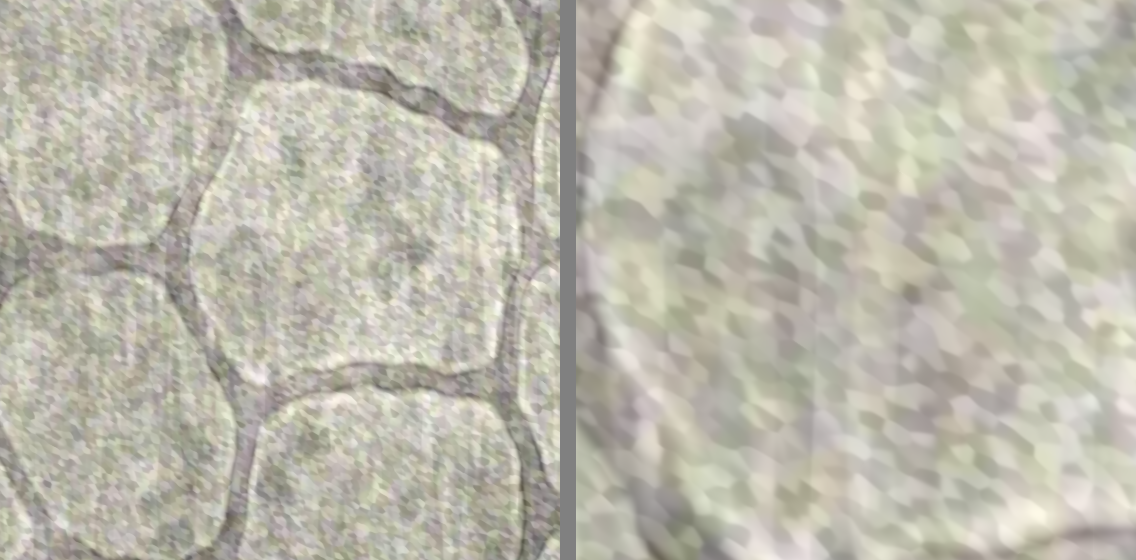
Left: the whole. Right: its middle third, enlarged.
This texture is drawn by a Shadertoy shader. Its source:

```glsl
// Weathered pale stone paving with rounded slabs, grey joints and fine streaky grain.

vec2 hash2(vec2 p) {
    vec3 q = fract(p.xyx * vec3(0.1031, 0.1030, 0.0973));
    q += dot(q, q.yzx + 33.33);
    return fract((q.xx + q.yz) * q.zy);
}

// Smooth cellular noise: random cell values blended by distance, centred on zero
float grain(vec2 p) {
    vec2 cell = floor(p);
    float total = 0.0, weight = 0.0;
    for (int y = -1; y <= 1; y++)
    for (int x = -1; x <= 1; x++) {
        vec2 c = cell + vec2(x, y);
        vec2 toSeed = c + hash2(c) - p;
        float w = exp(-6.0 * dot(toSeed, toSeed));
        total += w * hash2(c + 57.0).x;
        weight += w;
    }
    return total / weight - 0.5;
}

// Slab centres, staggered between columns
vec2 slabSeed(vec2 c) {
    return c + 0.15 + 0.7 * hash2(c + 11.0) + vec2(0.0, 0.5 * mod(c.x, 2.0));
}

// Returns rounded distance to the slab border (x) and a random slab value (y)
vec2 slabs(vec2 p) {
    vec2 base = floor(p), home = base, toHome = vec2(9.0);
    for (int y = -2; y <= 2; y++)
    for (int x = -2; x <= 2; x++) {
        vec2 c = base + vec2(x, y);
        vec2 r = slabSeed(c) - p;
        if (dot(r, r) < dot(toHome, toHome)) {
            toHome = r;
            home = c;
        }
    }
    float sum = 0.0;
    for (int y = -2; y <= 2; y++)
    for (int x = -2; x <= 2; x++) {
        if (x == 0 && y == 0) continue;
        vec2 r = slabSeed(home + vec2(x, y)) - p;
        float border = dot(0.5 * (r + toHome), normalize(r - toHome));
        sum += exp(-25.0 * border);
    }
    return vec2(-log(sum) / 25.0, hash2(home + 5.0).x);
}

void mainImage(out vec4 fragColor, in vec2 fragCoord) {
    vec2 uv = fragCoord / min(iResolution.x, iResolution.y);

    // Gently curved, slightly ragged slab outlines
    vec2 p = uv * vec2(2.3, 1.75) + vec2(4.0, 7.0);
    p += 0.05 * sin(p.yx * vec2(5.0, 4.0) + vec2(0.0, 2.0));
    p += 0.008 * sin(p.yx * vec2(21.0, 26.0)) + 0.012 * grain(uv * 30.0);
    vec2 slab = slabs(p);
    float d = slab.x / 2.0;
    float width = 0.019 + 0.010 * grain(uv * 5.0 + 3.0);
    float joint = 1.0 - smoothstep(width - 0.005, width + 0.005, d);

    // Grain layers from broad clouds to fine slanted strokes
    float cloud = grain(uv * 5.0 + 20.0);
    float blotch = grain(uv * 27.0 + 40.0);
    float streak = grain(uv * vec2(78.0, 9.0));
    vec2 slanted = mat2(0.83, 0.56, -0.56, 0.83) * uv;
    float fine = grain(slanted * vec2(75.0, 135.0));
    float tone = 0.10 * cloud + 0.10 * blotch + 0.19 * fine;
    tone += streak * (0.11 + 0.12 * grain(uv * 4.0 + 70.0));

    // Slabs with individual brightness and scattered dark pits
    vec3 stone = vec3(0.757, 0.747, 0.695) + 0.05 * (slab.y - 0.5);
    float pit = smoothstep(0.26, 0.44, grain(uv * vec2(20.0, 17.0) + 90.0));
    stone -= 0.11 * pit * vec3(1.0, 0.95, 0.9);

    // Pale rim beside each joint
    float rim = exp(-pow((d - width - 0.011) / 0.007, 2.0));
    stone += 0.065 * rim;

    // Worn joint filling, fading toward the slab colour in places
    float wear = smoothstep(-0.15, 0.35, grain(uv * 4.5 + 130.0));
    vec3 filling = mix(vec3(0.605, 0.588, 0.555), vec3(0.705, 0.685, 0.645), wear);
    filling += 0.09 * grain(uv * 36.0 + 160.0);
    vec3 color = mix(stone, filling, joint);

    // Broken dark crease just inside the joint edge
    float crease = exp(-pow((d - width + 0.004) / 0.004, 2.0));
    color -= 0.09 * crease * smoothstep(-0.3, 0.3, grain(uv * 9.0 + 200.0));

    // Shared grain plus faint yellow-violet and red-green tints
    color += tone;
    color += vec3(0.01, 0.02, -0.07) * grain(uv * 42.0 + 230.0);
    color += vec3(0.04, -0.02, 0.02) * grain(uv * vec2(55.0, 30.0) + 260.0);
    fragColor = vec4(clamp(color, 0.0, 1.0), 1.0);
}
```
